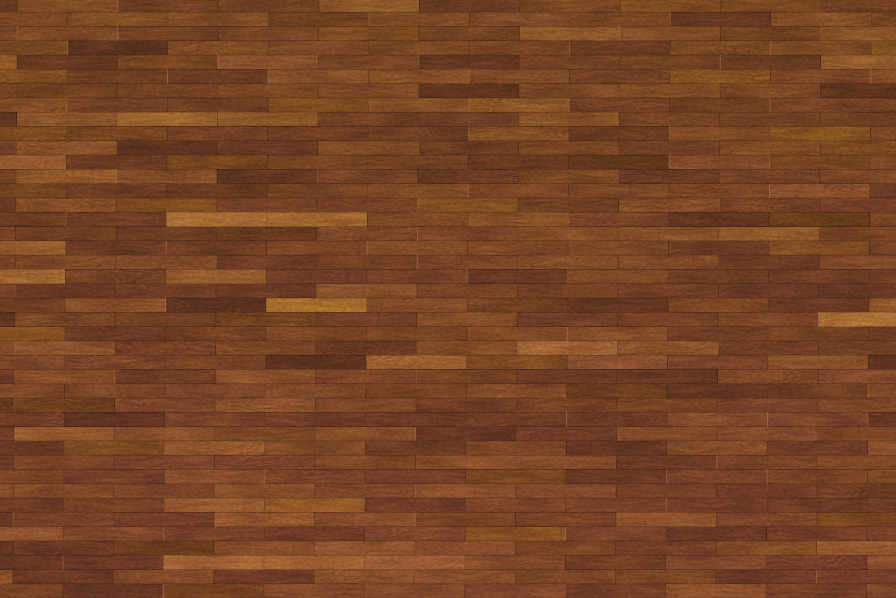
Reproduce this texture procedurally as a WebGL 2 fragment shader.

```glsl
#version 300 es
precision highp float;
// Mosaic parquet floor: thin brown hardwood strips laid in half-bond rows.
uniform vec2 u_resolution;
out vec4 fragColor;

vec3 hash3(vec2 p) {
    vec3 q = fract(vec3(p.xyx) * vec3(0.1031, 0.1030, 0.0973));
    q += dot(q, q.yxz + 33.33);
    return fract((q.xxy + q.yzz) * q.zyx);
}

// Gradient noise, roughly -0.7 to 0.7
float corner(vec2 cell, vec2 offset) {
    float angle = 6.2832 * hash3(cell + 71.0).x;
    return dot(vec2(cos(angle), sin(angle)), offset);
}

float noise(vec2 p) {
    vec2 i = floor(p), f = p - i;
    vec2 w = f * f * f * (f * (f * 6.0 - 15.0) + 10.0);
    vec2 e = vec2(1.0, 0.0);
    return mix(mix(corner(i, f), corner(i + e, f - e), w.x),
               mix(corner(i + e.yx, f - e.yx), corner(i + 1.0, f - 1.0), w.x), w.y);
}

// Wood tone: negative is dark, zero the usual brown, positive pale
vec3 woodColor(float tone) {
    return vec3(0.474, 0.266, 0.149) + tone * vec3(0.054, 0.038, 0.0175)
         + tone * tone * vec3(0.001, 0.003, 0.0013);
}

// Smooth coverage of a line at distance d
float line(float d, float halfWidth, float pixel) {
    return clamp(0.5 + (halfWidth - d) / pixel, 0.0, 1.0);
}

// Straight streaks and pores everywhere, arched growth rings on some strips
float grain(vec2 local, vec2 seed, vec3 rnd) {
    vec2 g = local + seed;
    float warp = noise(g * vec2(3.0, 1.3));
    float tone = 1.3 * noise(g * vec2(2.2, 0.8))
               + 1.3 * noise(vec2(g.x * 2.5, g.y * 5.0 + warp * 2.0))
               + 1.1 * noise(g * vec2(22.0, 6.0))
               + 0.7 * noise(g * vec2(50.0, 9.0));
    float axis = local.y - mix(0.1, 0.9, rnd.y);
    float side = rnd.z < 0.5 ? -1.0 : 1.0;
    float rings = sin(6.2832 * (local.x * 5.0 * side + axis * axis * 7.0 + warp * 3.0));
    float arched = smoothstep(0.62, 0.9, rnd.x)
                 * smoothstep(-0.3, 0.25, noise(g * vec2(2.0, 0.4) + 19.0));
    return tone - arched * 0.9 * (smoothstep(-0.2, 0.9, rings) - 0.35);
}

void main() {
    vec2 p = gl_FragCoord.xy / u_resolution.y;
    float pixel = 1.0 / u_resolution.y;

    // Strip layout: about 9 across and 42 rows down, every second row shifted by half
    vec2 size = vec2(0.168, 0.0239);
    float v = (1.0 - p.y) / size.y + 0.15;
    float row = floor(v);
    float u = p.x / size.x - 0.174 - 0.5 * mod(row, 2.0) + 0.0012 * row;
    vec2 id = vec2(floor(u), row) + 7.0;
    vec2 local = fract(vec2(u, v));

    // Tone of each strip, with a few very pale and very dark ones
    vec3 a = hash3(id), b = hash3(id + 131.0), c = hash3(id + 277.0);
    float tone = (a.x + a.y + a.z - 1.5) * 1.5 - 0.08;
    tone += 1.9 * smoothstep(0.92, 0.98, b.x) - 1.3 * smoothstep(0.07, 0.02, b.x);
    tone += grain(local, floor(b.yz * 90.0) + c.xy, c);
    vec3 color = woodColor(clamp(tone, -3.6, 4.2));

    // Hue drifts between ruddy and golden, and from top to bottom
    float gold = (a.z - 0.5) * 0.10 + 0.10 * step(0.9, b.y);
    color *= 1.0 + gold * vec3(0.1, 0.45, -1.4);
    color *= mix(vec3(1.02, 0.99, 1.07), vec3(0.98, 1.01, 0.93), clamp(p.y, 0.0, 1.0));

    // Joints: faint dark seams, some ends filled with pale putty
    vec2 d = (0.5 - abs(local - 0.5)) * size;
    float endJoint = line(d.x, 0.0007, pixel);
    color *= 1.0 - 0.28 * line(d.y, 0.0006, pixel);
    vec3 joint = hash3(vec2(floor(u + 0.5), row) + 411.0);
    vec3 filler = joint.x > 0.8 ? vec3(0.66, 0.46, 0.27) : color * 0.62;
    color = mix(color, filler, endJoint * mix(0.35, 0.8, joint.y));

    fragColor = vec4(color, 1.0);
}
```
